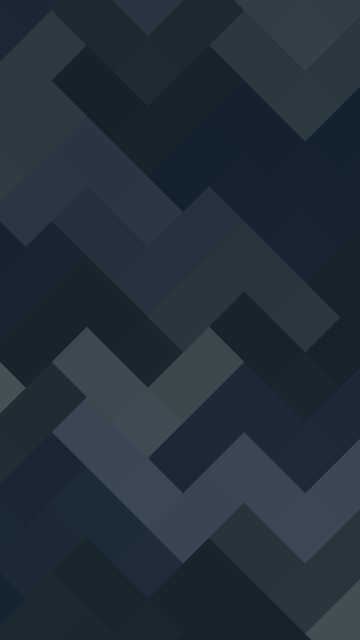
This background is drawn by a Shadertoy shader. Its source:

```glsl
// Diagonal herringbone of long and short bricks in muted navy, teal and slate.

const float LONG = 2.737; // long brick length, in brick widths; short ones are one less

float hash(vec2 p) {
    vec3 q = fract(vec3(p.xyx) * 0.1031);
    q += dot(q, q.yzx + 33.33);
    return fract((q.x + q.y) * q.z);
}

// Bell with a flat top
float plateau(float d, float sharpness) {
    return exp(-sharpness * d * d * d * d);
}

// Colour of a long brick: id.x counts columns, id.y counts down
vec3 brickColor(vec2 id) {
    float tone = 0.2 * hash(id + 17.0);
    tone += 0.92 * plateau(id.y - 4.5 - 0.5 * id.x, 2.2);                         // bright band
    tone += (0.42 - 0.15 * id.x) * plateau(id.y - 1.4 - 0.8 * id.x, 3.0);         // dim slate band
    tone += 0.6 * smoothstep(0.8, 3.0, id.x - id.y);                              // upper right corner
    tone += 0.18 * plateau(id.y - 6.0, 3.0);
    tone = min(tone, 1.0);

    // Hue alternates every two bricks down a column
    float navy = mod(floor((id.y + 1.0 + id.x) * 0.5), 2.0);
    vec3 teal = mix(vec3(0.075, 0.125, 0.155), vec3(0.255, 0.305, 0.330), tone);
    vec3 blue = mix(vec3(0.070, 0.120, 0.170), vec3(0.230, 0.280, 0.325), tone);
    return mix(teal, blue, navy);
}

// Short bricks join the long brick on their left (V) or on their right (peak)
vec3 shortBrickColor(vec2 id) {
    bool joinsLeft = id.y < 0.0 || mod(id.x + id.y + step(5.0, id.y), 2.0) > 0.5;
    vec2 partner = joinsLeft ? id + vec2(0, 1) : id + vec2(1, 0);
    return brickColor(partner) + 0.012 * (hash(id + 41.0) - 0.5);
}

// p is in half diagonals of a brick width, y pointing down
vec3 herringbone(vec2 p) {
    vec2 ab = 0.5 * vec2(p.x + p.y, p.x - p.y); // axes along the two brick directions
    float column = floor((ab.x + ab.y) / (2.0 * LONG - 1.0));
    vec3 color = vec3(0.1, 0.15, 0.19);

    for (int k = 0; k < 2; k++) {
        float i = column - float(k);
        vec2 q = ab - i * vec2(LONG, LONG - 1.0);

        // Long brick, falling to the right
        float j = -floor(q.y);
        float along = q.x - j;
        if (along >= 0.0 && along < LONG) {
            color = brickColor(vec2(i, j)) + 0.008 * step(LONG - 1.0, along);
        }

        // Short brick, rising to the right
        j = floor(q.x - LONG);
        along = q.y + j;
        if (along >= 0.0 && along < LONG - 1.0) {
            color = shortBrickColor(vec2(i, j));
        }
    }
    return color;
}

void mainImage(out vec4 fragColor, in vec2 fragCoord) {
    vec3 sum = vec3(0);
    // 4 x 4 samples smooth the edges
    for (int n = 0; n < 16; n++) {
        vec2 jitter = (vec2(n % 4, n / 4) + 0.5) / 4.0 - 0.5;
        vec2 uv = (fragCoord + jitter) / iResolution.y;
        sum += herringbone(vec2(uv.x, 1.0 - uv.y) * 18.2 - vec2(1.47, 2.29));
    }
    fragColor = vec4(sum / 16.0, 1.0);
}
```
